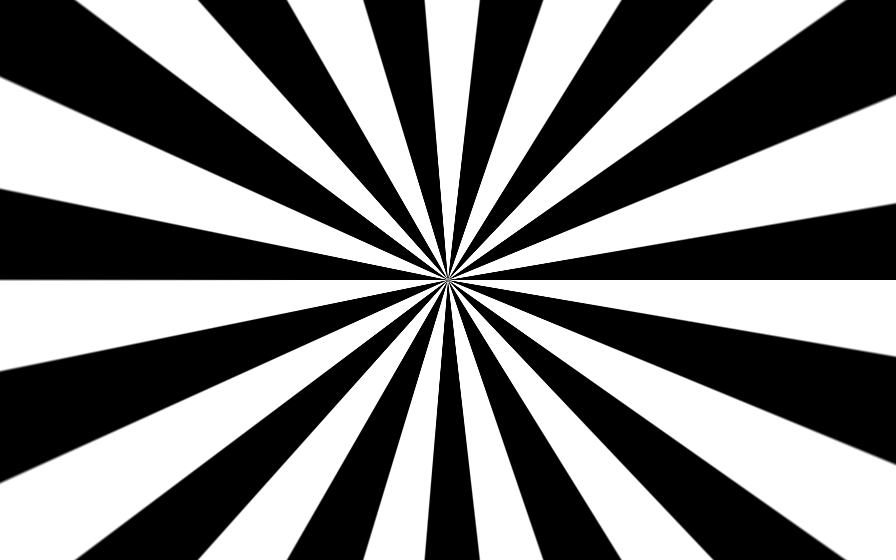
Give the GLSL for this background, as a Shadertoy shader.

```glsl
const float PI = 3.14159265;
const vec3 DARK = vec3(0.0);
const vec3 LIGHT = vec3(1.0);

// Angle measured counterclockwise from the left, in -PI..PI
float angleFromLeft(vec2 p) {
    return atan(-p.y, -p.x);
}

// Gently uneven spacing of the rays
float warpAngle(float angle, float amount, float waves) {
    return angle + amount * sin(waves * angle);
}

// Alternating wedges: 0 in dark rays, 1 in light rays
float rayMask(float phase, float softness) {
    return smoothstep(-softness, softness, sin(phase));
}

void mainImage(out vec4 fragColor, in vec2 fragCoord) {
    const float rayFrequency = 14.85;
    const float angularBlur = 0.06;

    // Centred coordinates in canvas heights
    vec2 p = (fragCoord - 0.5 * iResolution.xy) / iResolution.y;
    float radius = max(length(p), 1e-4);
    float pixelSize = 1.0 / iResolution.y;

    // Blur grows with radius, but never falls below a fraction of a pixel
    float pixelBlur = 0.4 * rayFrequency * pixelSize / radius;
    float softness = max(angularBlur, pixelBlur);

    float angle = warpAngle(angleFromLeft(p), 0.0105, 8.0);
    float light = rayMask(rayFrequency * angle, softness);
    fragColor = vec4(mix(DARK, LIGHT, light), 1.0);
}
```
